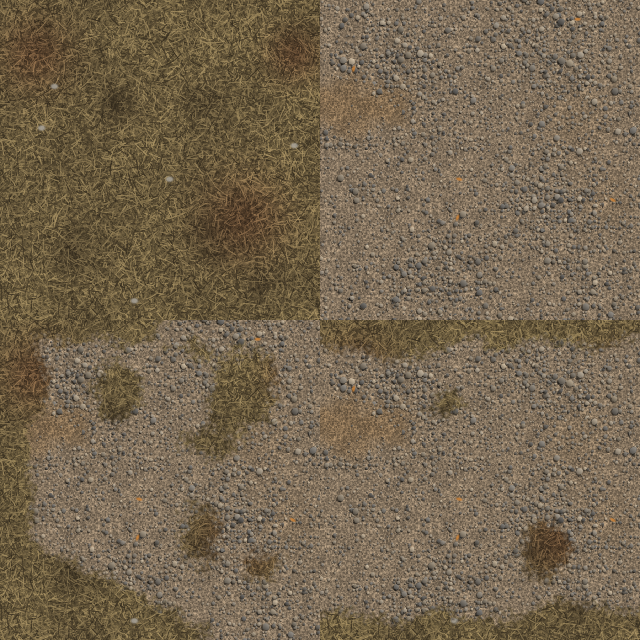
Give the GLSL for this texture, as a Shadertoy shader.

```glsl
vec3 hash3(vec2 p) {
    vec3 q = fract(p.xyx * vec3(.1031, .1030, .0973));
    q += dot(q, q.yxz + 33.33);
    return fract((q.xxy + q.yzz) * q.zyx);
}

mat2 rotate(float a) { return mat2(cos(a), sin(a), -sin(a), cos(a)); }

// Layered, warped sines, roughly -1 to 1
float waves(vec2 p) {
    float sum = 0., amp = .5;
    for (int i = 0; i < 5; i++) {
        sum += amp * sin(p.x + 1.4 * sin(p.y + float(i)));
        p = rotate(1.1) * p * 1.8 + 2.3;
        amp *= .62;
    }
    return sum;
}

// Distance to the nearest cell point
float cellular(vec2 p) {
    float nearest = 2.;
    for (int k = 0; k < 9; k++) {
        vec2 id = floor(p) + vec2(k % 3, k / 3) - 1.;
        nearest = min(nearest, length(p - id - hash3(id).xy));
    }
    return nearest;
}

// Positive inside an ellipse, approximately in tile units
float blob(vec2 p, vec2 centre, vec2 radius) {
    return (1. - length((p - centre) / radius)) * min(radius.x, radius.y);
}

float soft(vec2 p, vec2 centre, float radius) {
    vec2 d = (p - centre) / radius;
    return exp(-dot(d, d));
}

vec3 gravel(vec2 p, float pixel) {
    float density = .13 + .07 * waves(p * 13.)
        + .3 * soft(p, vec2(.25, .8), .17) + .28 * soft(p, vec2(.76, .84), .21)
        + .4 * soft(p, vec2(.74, .38), .15) + .34 * soft(p, vec2(.36, .13), .15)
        + .2 * soft(p, vec2(.86, .12), .15) + .15 * soft(p, vec2(.3, .6), .12);
    float bare = smoothstep(-.05, .06, blob(p, vec2(.11, .67), vec2(.17, .08)) + .03 * waves(p * 30.));
    float ochre = bare + .3 * soft(p, vec2(.9, .37), .1) + .3 * soft(p, vec2(.8, .63), .12);
    density -= bare * .3;

    // Gritty soil
    vec3 col = mix(vec3(.545, .475, .39), vec3(.52, .42, .3), min(ochre, 1.) * .8);
    col *= 1. + .07 * waves(p * 45.);
    col *= .77 + .42 * cellular(p * 110.);
    col *= .82 + .36 * hash3(floor(p * 260.)).x;

    // Angular stones with cast shadows, small to large
    for (int layer = 0; layer < 3; layer++) {
        float scale = layer == 0 ? 92. : layer == 1 ? 62. : 42.;
        vec2 q = p * scale + float(layer) * 17.3;
        float aa = max(pixel * scale * .7, .06);
        for (int k = 0; k < 9; k++) {
            vec2 id = floor(q) + vec2(k % 3, k / 3) - 1.;
            vec3 h = hash3(id), g = hash3(id + 71.7);
            if (g.x > density + .06 * float(1 - layer)) continue;
            vec2 r = q - id - .2 - .6 * h.xy;
            float size = .2 + .24 * h.z * h.z + .06 * g.y;
            mat2 turn = rotate(g.z * 6.3);
            vec2 s = turn * r * vec2(1., 1.25), t = turn * (r + vec2(.12, .15)) * vec2(1., 1.25);
            float facets = max(abs(s.x) * 1.2, max(abs(dot(s, vec2(.5, .8))), abs(dot(s, vec2(-.7, .7))) * .9));
            float body = .8 * facets + .2 * length(s) - size;
            float shade = length(t) - size * 1.1;
            col *= 1. - .5 * (1. - smoothstep(-aa, aa, shade));
            vec3 stone = mix(vec3(.42, .41, .395), vec3(.67, .61, .52), fract(g.x * 57.));
            stone *= .92 + .26 * dot(r, vec2(.6, .8)) / size + .3 * (h.x - .5);
            col = mix(col, stone, 1. - smoothstep(-aa, aa, body));
        }
    }

    // Orange flecks
    vec2 flecks[5] = vec2[](vec2(.805, .94), vec2(.105, .785), vec2(.435, .44), vec2(.43, .32), vec2(.915, .375));
    for (int i = 0; i < 5; i++) {
        vec2 r = rotate(float(i) * 1.7) * (p - flecks[i]);
        col = mix(col, vec3(.8, .5, .2), .8 * smoothstep(-.002, .003, blob(r, vec2(0), vec2(.01, .005))));
    }
    return col;
}

vec3 grass(vec2 p, float pixel) {
    float russet = soft(p, vec2(.11, .83), .11) + soft(p, vec2(.92, .83), .08) + soft(p, vec2(.76, .32), .13);
    float dark = soft(p, vec2(.63, .68), .07) + soft(p, vec2(.36, .68), .06) + soft(p, vec2(.22, .22), .07)
        + soft(p, vec2(.81, .11), .06) + soft(p, vec2(.63, .28), .06) + .6 * russet;
    float straw = soft(p, vec2(.64, .87), .15) + soft(p, vec2(.87, .4), .12) + .6 * soft(p, vec2(.1, .1), .15);
    float light = clamp(.62 + .13 * waves(p * 16.) + .14 * straw - .38 * dark, .1, 1.);
    vec3 col = mix(vec3(.23, .19, .13), vec3(.49, .425, .28), light);
    col *= .68 + .66 * cellular(p * 85.);
    col *= .8 + .4 * hash3(floor(p * 260.)).y;

    // Tangled blades, fine to long
    for (int layer = 0; layer < 5; layer++) {
        float scale = 74. - 12. * float(layer);
        vec2 q = p * scale + float(layer) * 13.7;
        float aa = max(pixel, .003) * scale;
        for (int k = 0; k < 9; k++) {
            vec2 id = floor(q) + vec2(k % 3, k / 3) - 1.;
            vec3 h = hash3(id), g = hash3(id + 37.1);
            vec2 r = rotate(3. * waves(id / scale * 9.) + 2.6 * g.x) * (q - id - h.xy);
            r.y += (g.y - .5) * .4 * r.x * r.x;
            float d = length(vec2(max(abs(r.x) - .4 - .4 * g.z, 0.), r.y));
            float cover = 1. - smoothstep(0., aa, d);
            vec3 blade = mix(vec3(.17, .14, .095), vec3(.76, .66, .45), h.z * (.5 + .6 * light));
            col = mix(col, blade, cover * .68);
        }
    }
    col = mix(col, col * vec3(1., .88, .88), min(russet, 1.));

    // Pale pebbles
    vec2 pebbles[5] = vec2[](vec2(.17, .73), vec2(.13, .6), vec2(.53, .44), vec2(.42, .06), vec2(.92, .545));
    for (int i = 0; i < 5; i++)
        col = mix(col, vec3(.66, .64, .6), .85 * smoothstep(-.004, .004, blob(p, pebbles[i], vec2(.011, .008))));
    return col;
}

// Signed grass cover of the lower quadrants
float leftCover(vec2 p) {
    float d = .105 + .07 * soft(p, vec2(.1, .79), .1) - .03 * soft(p, vec2(.1, .65), .06) - p.x;
    d = max(d, min(.36 - .5 * p.x - p.y, .64 - p.x));
    d = max(d, min(p.y - .93, .5 - p.x));
    d = max(d, blob(p, vec2(.37, .776), vec2(.08, .09)));
    d = max(d, blob(rotate(.3) * (p - vec2(.755, .776)), vec2(0), vec2(.1, .14)));
    d = max(d, blob(p, vec2(.66, .62), vec2(.07, .05)));
    d = max(d, blob(p, vec2(.62, .905), vec2(.035)));
    d = max(d, blob(p, vec2(.625, .33), vec2(.055, .095)));
    return max(d, blob(p, vec2(.807, .23), vec2(.05, .04)));
}

float rightCover(vec2 p) {
    float top = p.y - .925 + .065 * exp(-pow((p.x - .22) / .09, 2.)) + .015 * sin(p.x * 24.);
    float bottom = .075 + .06 * exp(-pow((p.x - .8) / .1, 2.)) + .015 * sin(p.x * 21.) - p.y;
    float tufts = max(blob(p, vec2(.406, .737), vec2(.045, .035)), blob(p, vec2(.706, .28), vec2(.08, .085)));
    return max(max(top, bottom), tufts);
}

void mainImage(out vec4 fragColor, in vec2 fragCoord) {
    vec2 uv = fragCoord / iResolution.xy * 2.;
    vec2 p = fract(uv);
    float pixel = 2. / iResolution.y;
    bool right = uv.x > 1., upper = uv.y > 1.;
    float cover = right ? 0. : 1.;
    if (!upper) {
        float d = right ? rightCover(p) : leftCover(p);
        d += .018 * waves(p * 38.) + .05 * (cellular(p * 60.) - .45);
        cover = smoothstep(-.022, .022, d);
    }
    vec3 col = mix(gravel(p, pixel), grass(p, pixel), cover);
    fragColor = vec4(clamp(col, 0., 1.), 1.);
}
```
